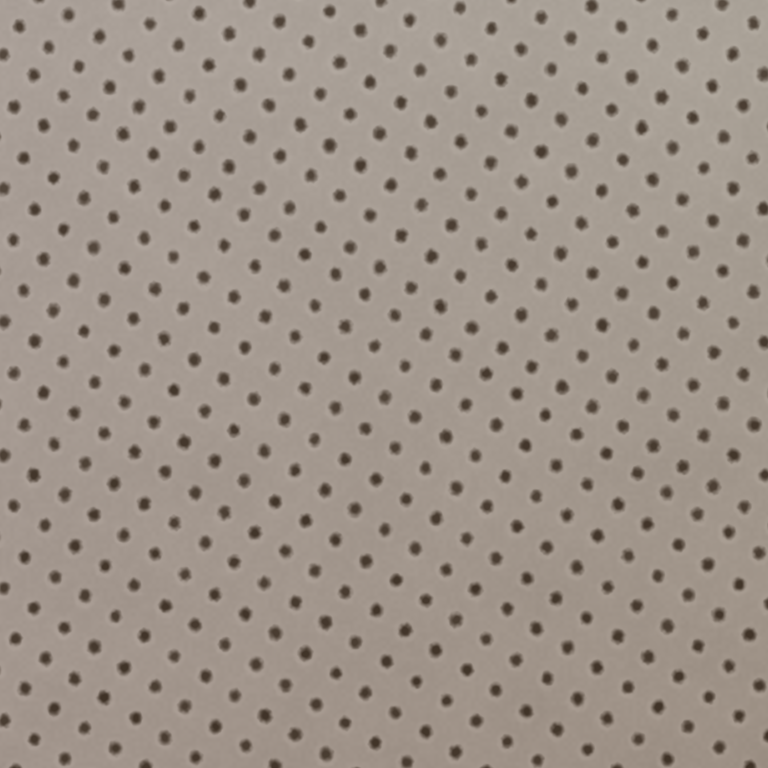
This texture is drawn by a WebGL 1 fragment shader. Its source:

```glsl
precision highp float;
// Perforated beige leather: a slanted lattice of soft dark holes with one slipped row.
uniform vec2 u_resolution;

// Lattice, in canvas units
const vec2 ORIGIN = vec2(0.0065, 0.0625);
const vec2 STEP_ALONG = vec2(0.03909, -0.02565);
const vec2 STEP_ROW = vec2(0.02596, 0.04008);
const vec2 STRETCH = vec2(0.006, 0.010);   // spacing grows to the right and top
const float SLIP_ROW = 15.5;               // rows beyond this one are shifted
const vec2 SLIP = vec2(-0.0058, -0.0049);
const float JITTER = 0.0011;

// Holes
const float HOLE_OUTER = 0.0116;
const float HOLE_INNER = 0.0028;
const float SIZE_VARIATION = 0.12;
const float EDGE_ROUGHNESS = 0.0011;
const float RIM_RADIUS = 0.0125;
const float RIM_WIDTH = 0.0032;
const float RIM_STRENGTH = 0.028;

// Colours
const vec3 HOLE_COLOR = vec3(0.255, 0.205, 0.160);
const vec3 TOP_LEFT = vec3(0.665, 0.625, 0.595);
const vec3 TOP_RIGHT = vec3(0.665, 0.635, 0.595);
const vec3 BOTTOM_LEFT = vec3(0.630, 0.580, 0.545);
const vec3 BOTTOM_RIGHT = vec3(0.610, 0.560, 0.515);
const float MOTTLE = 0.022;
const float GRAIN = 0.016;

float hash(vec2 p) {
  vec3 q = fract(vec3(p.xyx) * 0.1031);
  q += dot(q, q.yzx + 33.33);
  return fract((q.x + q.y) * q.z);
}

float noise(vec2 p) {
  vec2 i = floor(p);
  vec2 f = fract(p);
  f = f * f * (3.0 - 2.0 * f);
  return mix(mix(hash(i), hash(i + vec2(1.0, 0.0)), f.x),
             mix(hash(i + vec2(0.0, 1.0)), hash(i + 1.0), f.x), f.y);
}

// Position expressed as steps along a row and steps between rows
vec2 latticeCoord(vec2 p) {
  vec2 d = p - ORIGIN;
  float det = STEP_ALONG.x * STEP_ROW.y - STEP_ALONG.y * STEP_ROW.x;
  return vec2(d.x * STEP_ROW.y - d.y * STEP_ROW.x,
              d.y * STEP_ALONG.x - d.x * STEP_ALONG.y) / det;
}

vec2 holeCenter(vec2 cell) {
  vec2 jitter = vec2(hash(cell + 71.3), hash(cell + 138.7)) - 0.5;
  return ORIGIN + cell.x * STEP_ALONG + cell.y * STEP_ROW
       + step(SLIP_ROW, cell.y) * SLIP + jitter * 2.0 * JITTER;
}

void main() {
  vec2 uv = gl_FragCoord.xy / u_resolution;
  vec2 p = uv - STRETCH * uv * uv;

  // Leather: slow light falloff, soft blotches and fine grain
  vec3 color = mix(mix(BOTTOM_LEFT, BOTTOM_RIGHT, uv.x),
                   mix(TOP_LEFT, TOP_RIGHT, uv.x), uv.y);
  color += MOTTLE * (noise(uv * 13.0) * 0.6 + noise(uv * 47.0) * 0.4 - 0.5);
  color += GRAIN * (noise(uv * 190.0) - 0.5);

  // Holes: gather the darkness and pale rim of the nearest neighbours
  float roughness = EDGE_ROUGHNESS * 2.0 * (noise(uv * 230.0 + 9.0) - 0.5);
  vec2 baseCell = floor(latticeCoord(p) + 0.5);
  float hole = 0.0;
  float rim = 0.0;
  for (int y = -1; y <= 1; y++) {
    for (int x = -1; x <= 1; x++) {
      vec2 cell = baseCell + vec2(float(x), float(y));
      vec2 offset = p - holeCenter(cell);
      float size = 1.0 + SIZE_VARIATION * (hash(cell + 211.1) - 0.5);
      float dist = length(offset * vec2(1.04, 0.97)) / size + roughness;
      float depth = mix(0.86, 1.0, hash(cell + 303.9)) * mix(1.04, 0.92, uv.y);
      hole = max(hole, depth * (1.0 - smoothstep(HOLE_INNER, HOLE_OUTER, dist)));
      float ring = (dist - RIM_RADIUS) / RIM_WIDTH;
      float facing = 0.65 + 0.35 * dot(offset, vec2(-0.6, -0.8)) / RIM_RADIUS;
      rim = max(rim, exp(-ring * ring) * facing);
    }
  }
  color += RIM_STRENGTH * rim;
  color = mix(color, HOLE_COLOR, hole);
  gl_FragColor = vec4(color, 1.0);
}
```
